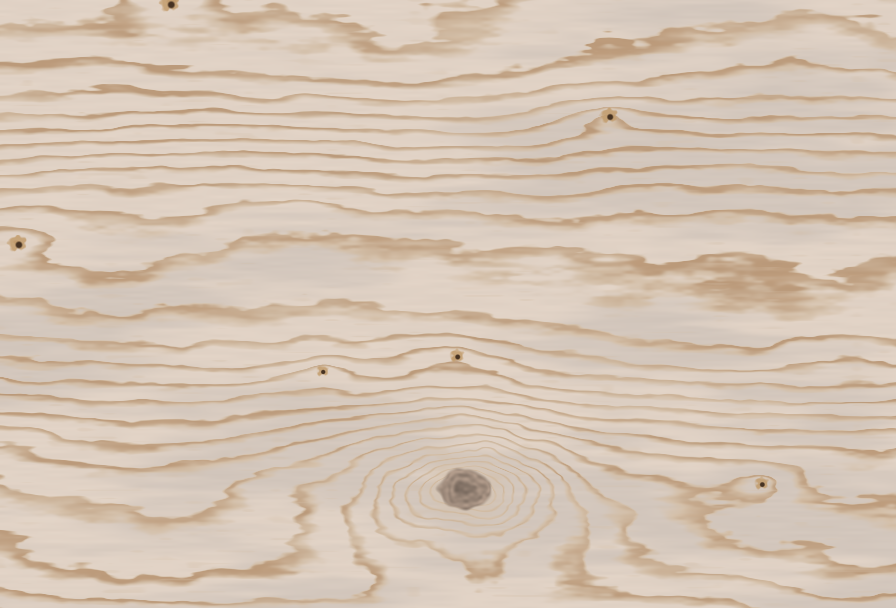
This texture is drawn by a WebGL 1 fragment shader. Its source:

```glsl
precision highp float;
// Pale plain-sawn softwood board with knots. Growth rings are the level lines
// of a height field: a tilted plane bent by noise and dented around each knot.
// Each ring darkens in wisps and ends sharply; stretched noise adds fibres.

uniform vec2 u_resolution;

const int SMALL_KNOTS = 6;
const vec3 PALE = vec3(0.880, 0.823, 0.772);
const vec3 PALE_GREY = vec3(0.826, 0.778, 0.738);
const vec3 HONEY = vec3(0.828, 0.748, 0.658);
const vec3 LATEWOOD = vec3(0.735, 0.605, 0.480);
const vec3 KNOT_GREY = vec3(0.640, 0.560, 0.500);
const vec3 KNOT_RIM = vec3(0.760, 0.610, 0.420);
const vec3 KNOT_HOLE = vec3(0.220, 0.150, 0.100);

float hash(vec2 p) {
  return fract(sin(dot(p, vec2(127.1, 311.7))) * 43758.5453);
}

float noise(vec2 p) {
  vec2 cell = floor(p);
  vec2 f = fract(p);
  vec2 w = f * f * (3.0 - 2.0 * f);
  float low = mix(hash(cell), hash(cell + vec2(1.0, 0.0)), w.x);
  float high = mix(hash(cell + vec2(0.0, 1.0)), hash(cell + vec2(1.0)), w.x);
  return mix(low, high, w.y);
}

float fbm(vec2 p) {
  float sum = 0.0;
  float amplitude = 0.5;
  for (int i = 0; i < 4; i++) {
    sum += amplitude * noise(p);
    p = p * 2.03 + vec2(17.3, 9.1);
    amplitude *= 0.5;
  }
  return sum;
}

// Scattered knot centres from a low-discrepancy sequence
vec2 smallKnotCentre(float index, float aspect) {
  vec2 unit = fract(vec2(0.36, 0.39) + index * vec2(0.83, 0.605));
  return unit * vec2(aspect, 1.0);
}

// Board without knots: tight and loose zones, broad waves, ragged edges
float boardHeight(vec2 p) {
  float zones = 22.0 * p.y + 0.85 * sin(15.0 * (p.y - 0.34));
  float waves = 4.2 * fbm(p * vec2(1.6, 3.2) + vec2(4.0, 7.0));
  float ragged = 0.22 * (noise(p * vec2(20.0, 40.0)) - 0.5)
               + 0.18 * (noise(p * vec2(16.0, 120.0)) - 0.5)
               + 0.10 * (noise(p * vec2(60.0, 190.0)) - 0.5);
  return zones + waves + ragged;
}

// Ring darkness: wispy slow rise, sharp fall of the given width
float ringProfile(float height, float fall, float wisp) {
  float f = fract(height);
  float onset = 0.50 + 0.45 * (wisp - 0.5);
  float rise = smoothstep(onset, 0.99 - fall, f);
  return rise * (1.0 - smoothstep(1.0 - fall, 1.0, f));
}

vec3 ringColour(vec3 base, float darkness) {
  vec3 colour = mix(base, HONEY, smoothstep(0.0, 0.55, darkness));
  return mix(colour, LATEWOOD, smoothstep(0.4, 1.0, darkness));
}

// Large knot face: concentric rings with a mottled dark heart
vec3 paintLargeKnot(vec3 colour, vec2 d, float grain) {
  float r = length(d / vec2(0.044, 0.034)) + 0.3 * (noise(d * 60.0 + 5.0) - 0.5);
  float rings = 0.5 + 0.5 * sin(r * 16.0 + 3.0 * noise(d * 90.0));
  vec3 face = KNOT_GREY * (0.90 + 0.14 * rings + 0.16 * (grain - 0.5));
  face *= 1.0 - 0.16 * (1.0 - smoothstep(0.1, 0.6, r));
  colour = mix(colour, HONEY, 0.45 * (1.0 - smoothstep(0.8, 2.0, r)));
  return mix(colour, face, 1.0 - smoothstep(0.85, 1.05, r));
}

// Small knot: tan plug with a dark hole set off centre
vec3 paintSmallKnot(vec3 colour, vec2 d, float size) {
  float r = length(d * vec2(0.85, 1.0)) / size + 0.7 * (noise(d * 170.0 + 40.0) - 0.5);
  float hole = length(d + size * vec2(-0.15, 0.25)) / size;
  colour = mix(colour, KNOT_RIM, 0.85 * (1.0 - smoothstep(0.75, 1.25, r)));
  return mix(colour, KNOT_HOLE, 0.9 * (1.0 - smoothstep(0.3, 0.65, hole)));
}

void main() {
  float aspect = u_resolution.x / u_resolution.y;
  vec2 p = gl_FragCoord.xy / u_resolution.y;

  // Height field, dented around the knots
  vec2 largeOffset = p - vec2(0.52 * aspect, 0.196);
  vec2 wobble = 0.05 * (vec2(fbm(p * 9.0), fbm(p * 9.0 + 31.0)) - 0.47);
  float largeRadius = length((largeOffset + wobble) / vec2(0.20, 0.135));
  float height = boardHeight(p) - 13.0 * exp(-1.7 * largeRadius);
  for (int i = 0; i < SMALL_KNOTS; i++) {
    vec2 d = p - smallKnotCentre(float(i), aspect) + 0.3 * wobble;
    height -= 1.5 * exp(-length(d / vec2(0.055, 0.030)));
  }

  // Rings, softer and fainter where they crowd round the large knot
  float crowding = exp(-1.5 * largeRadius);
  float strength = mix(0.62, 1.05, noise(p * vec2(4.0, 18.0) + 20.0));
  float streak = noise(p * vec2(12.0, 140.0) + 50.0);
  float wisp = mix(streak, noise(p * vec2(5.0, 50.0) + 70.0), 0.4);
  float darkness = ringProfile(height, 0.09 + 0.25 * crowding, wisp);
  darkness *= strength * (0.80 + 0.36 * streak) * (1.0 - 0.45 * crowding);

  float paleness = fbm(p * vec2(1.8, 7.0) + 60.0) + 0.16 * (p.y - 0.5);
  paleness += 0.12 * (noise(p * vec2(7.0, 90.0) + 90.0) - 0.5);
  vec3 base = mix(PALE_GREY, PALE, smoothstep(0.36, 0.56, paleness));
  vec3 colour = ringColour(base, darkness);

  // Fine fibres and short flecks
  float fibre = noise(p * vec2(22.0, 210.0)) - 0.5;
  float fleck = smoothstep(0.80, 0.97, noise(p * vec2(22.0, 150.0) + 80.0));
  colour *= 1.0 + 0.022 * fibre;
  colour = mix(colour, HONEY, 0.30 * fleck);

  // Knots
  colour = paintLargeKnot(colour, largeOffset, noise(p * vec2(120.0, 160.0)));
  for (int i = 0; i < SMALL_KNOTS; i++) {
    float size = mix(0.007, 0.013, hash(vec2(float(i), 3.0)));
    colour = paintSmallKnot(colour, p - smallKnotCentre(float(i), aspect), size);
  }
  gl_FragColor = vec4(colour, 1.0);
}
```
